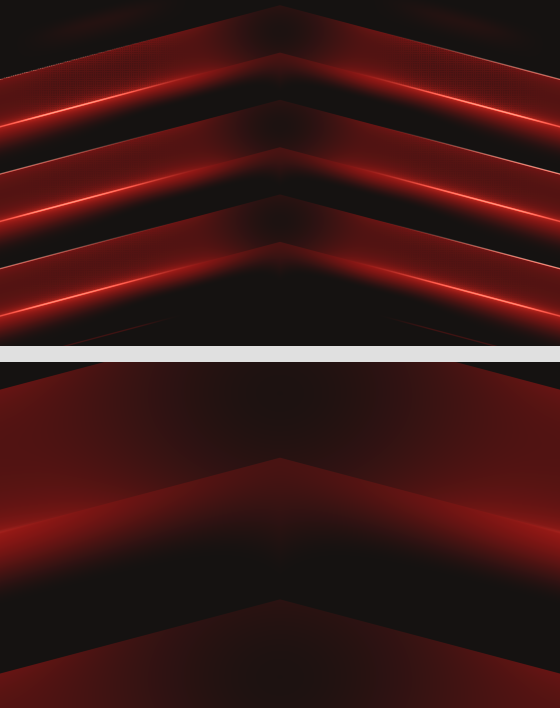
Top, the full canvas; bottom, a detail of the centre.
This background is drawn by a Shadertoy shader. Its source:

```glsl
// Stacked dark red chevron panels with glowing, thinly lit edges.

const float SLOPE = 0.265;        // fall of each arm away from the axis
const float PERIOD = 0.2735;      // vertical step between chevrons
const float HALF_STEP = 0.137;    // panel thickness, measured vertically
const float APEX = 0.985;         // height of the first peak
const float PERP = 0.967;         // vertical to perpendicular distance
const vec3 NIGHT = vec3(0.083, 0.069, 0.067);
const vec3 RED = vec3(1.0, 0.03, 0.02);
const vec3 EMBER = vec3(0.26, 0.09, 0.05);
const vec3 ROSE = vec3(0.95, 0.68, 0.60);

// Antialiased step: 1 where d is positive
float cover(float d, float px) {
    return smoothstep(-0.7 * px, 0.7 * px, d);
}

// Antialiased thin line around d = 0
float hairline(float d, float halfWidth, float px) {
    return 1.0 - smoothstep(max(halfWidth - px, 0.0), halfWidth + px, abs(d));
}

// Fine screen of round dots, 0 to 1
float halftone(vec2 p, float pitch) {
    vec2 cell = fract(p / pitch) - 0.5;
    return 1.0 - smoothstep(0.2, 0.5, length(cell));
}

// Redness of the panel: lit along both edges, shaded around the peak
float panelLight(float a, float d) {
    float u = clamp(d / HALF_STEP, 0.0, 1.0);
    float upper = 0.17 * exp(-5.0 * u) * smoothstep(0.05, 0.40, a);
    float lower = 0.25 * exp(-4.5 * (1.0 - u)) * smoothstep(0.0, 0.35, a);
    float drop = d + SLOPE * a - 0.075;
    float shade = smoothstep(0.0, 0.26, length(vec2(a, 1.3 * drop)));
    return (0.205 + upper + lower) * mix(0.14, 1.0, shade);
}

// Redness cast below the panel, with a small spike on the axis
float underGlow(float a, float d) {
    float v = max(d / HALF_STEP, 0.0);
    float reach = 0.52 + 0.34 * exp(-25.0 * a) + 0.40 * smoothstep(0.35, 0.80, a);
    float strength = mix(0.20, 0.46, smoothstep(0.0, 0.28, a));
    float fall = 1.0 - smoothstep(0.0, reach, v);
    return strength * mix(fall, fall * fall, smoothstep(0.25, 0.75, a));
}

// One chevron: panel, glow and lit edges; d is the depth below its top edge
vec3 chevron(vec2 p, float d, float row, float px) {
    float a = abs(p.x);
    float side = step(0.0, p.x);
    float first = 1.0 - step(0.5, row);
    float below = d - HALF_STEP;

    float panel = cover(d, px) * cover(-below, px);
    float glow = cover(below, px) * cover(PERIOD - d, px);
    float dots = halftone(p, 0.0065);
    float worn = smoothstep(0.25, 0.45, a) * (1.0 - smoothstep(0.6, 0.8, a));
    float screen = 1.0 - worn * mix(0.08, 0.22, first) * dots;
    vec3 light = RED * (panel * panelLight(a, d) * screen + glow * underGlow(a, below));

    // Hot halo and pale line on the lower edge
    float heat = smoothstep(0.12, 0.60, a) * (1.0 - 0.35 * smoothstep(0.68, 0.81, a));
    light += EMBER * heat * exp(-abs(below) / 0.009);
    float lowerLine = hairline(below * PERP, 0.0014, px);
    light += ROSE * lowerLine * heat * heat * (0.68 - 0.06 * row);

    // Finer line on the upper edge, broken into dots on the first row
    float upperLine = hairline(d * PERP, 0.0009, px) * smoothstep(0.25, 0.78, a);
    float broken = mix(1.0, 0.35 + 0.65 * dots, first * (1.0 - side));
    light += ROSE * upperLine * broken * mix(0.50, 0.68, side) * (1.0 - 0.25 * first);
    return light;
}

void mainImage(out vec4 fragColor, in vec2 fragCoord) {
    float px = 1.0 / iResolution.y;
    vec2 p = (fragCoord - vec2(0.5 * iResolution.x, 0.0)) * px;
    float a = abs(p.x);
    float depth = APEX - p.y - SLOPE * a;
    vec3 color = NIGHT;

    // Three full chevrons
    for (int i = 0; i < 3; i++) {
        float row = float(i);
        color += chevron(p, depth - row * PERIOD, row, px);
    }

    // Faint remains of the rows above and below
    float above = depth + PERIOD - HALF_STEP;
    float veil = smoothstep(0.0, 0.05, above) * (1.0 - smoothstep(0.04, 0.11, above));
    color += RED * 0.06 * veil * smoothstep(0.25, 0.50, a) * (1.0 - smoothstep(0.55, 0.78, a));
    float last = hairline((depth - 3.0 * PERIOD) * PERP, 0.001, px);
    color += RED * 0.16 * last * smoothstep(0.28, 0.45, a);

    fragColor = vec4(min(color, 1.0), 1.0);
}
```
